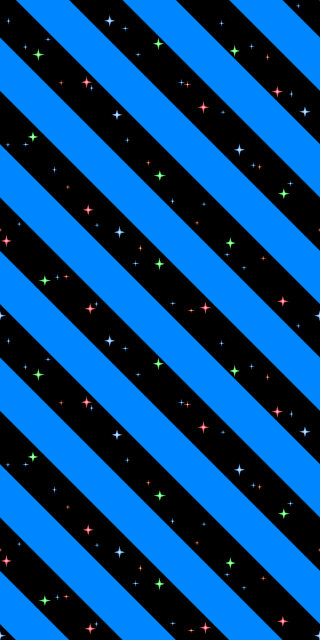
Write a Shadertoy shader that draws this pattern.

```glsl
const float BANDS = 3.0;            // stripe pairs per tile
const float BAND_SHIFT = 0.0495;    // where the first blue stripe starts
const float COLUMNS = 21.0;         // star cells along each dark stripe
const float EDGE_MARGIN = 0.13;     // share of the stripe kept free of stars
const float BIG_RADIUS = 0.0160;
const float SMALL_RADIUS = 0.0070;
const float STAR_PINCH = 3.2;       // higher gives thinner rays
const float CORE_GLOW = 0.65;

const vec3 SKY = vec3(0.0);
const vec3 STRIPE_BLUE = vec3(0.0, 0.53, 1.0);
const vec3 RED = vec3(1.0, 0.36, 0.42);
const vec3 GREEN = vec3(0.36, 1.0, 0.42);
const vec3 PALE_BLUE = vec3(0.45, 0.73, 1.0);
const vec3 ORANGE = vec3(1.0, 0.42, 0.25);
const vec3 SMALL_BLUE = vec3(0.30, 0.66, 1.0);

vec2 hash22(vec2 p) {
    vec3 q = fract(p.xyx * vec3(0.1031, 0.1030, 0.0973));
    q += dot(q, q.yzx + 33.33);
    return fract((q.xx + q.yz) * q.zy);
}

// Two crossed rhombi form a four-pointed star
float starDistance(vec2 p, float radius) {
    p = abs(p);
    float rhombi = min(p.x + STAR_PINCH * p.y, STAR_PINCH * p.x + p.y);
    return (rhombi - radius) / length(vec2(1.0, STAR_PINCH));
}

float coverage(float dist, float pixel) {
    return clamp(0.5 - dist / pixel, 0.0, 1.0);
}

vec3 starColor(float kind) {
    if (kind < 0.11) return RED;
    if (kind < 0.25) return GREEN;
    if (kind < 0.36) return PALE_BLUE;
    return kind < 0.56 ? ORANGE : SMALL_BLUE;
}

// Cellular scatter: one star per cell, wrapping at the tile border
vec3 addStars(vec3 color, vec2 p, float band, float pixel) {
    float column = floor(p.x * COLUMNS);
    for (float i = -1.0; i <= 1.0; i++) {
        float c = column + i;
        vec2 cell = vec2(mod(c, COLUMNS), mod(band, BANDS));
        vec2 jitter = hash22(cell + vec2(17.0, 5.0));
        float kind = fract((cell.x + cell.y * COLUMNS) * 0.618034);

        float x = (c + jitter.x) / COLUMNS;
        float across = 0.5 + 0.5 * mix(EDGE_MARGIN, 1.0 - EDGE_MARGIN, jitter.y);
        float diagonal = BAND_SHIFT + (band + across) / BANDS;
        vec2 offset = p - vec2(x, x - diagonal);

        float radius = kind < 0.36 ? BIG_RADIUS : SMALL_RADIUS;
        float core = 1.0 - smoothstep(0.0, 0.45, length(offset) / radius);
        vec3 tint = mix(starColor(kind), vec3(1.0), CORE_GLOW * core);
        color = mix(color, tint, coverage(starDistance(offset, radius), pixel));
    }
    return color;
}

void mainImage(out vec4 fragColor, in vec2 fragCoord) {
    // One tile spans the canvas width; y runs down from the top
    float pixel = 1.0 / iResolution.x;
    vec2 p = vec2(fragCoord.x, iResolution.y - fragCoord.y) * pixel;

    // Diagonal stripes: the first half of each band is blue
    float phase = (p.x - p.y - BAND_SHIFT) * BANDS;
    float band = floor(phase);
    float stripeDistance = (abs(fract(phase + 0.25) - 0.5) - 0.25) / (BANDS * sqrt(2.0));
    float blue = coverage(-stripeDistance, pixel);
    blue = 1.0 - coverage(0.25 / (BANDS * sqrt(2.0)) - abs(fract(phase - 0.25 + 0.5) - 0.5) / (BANDS * sqrt(2.0)), pixel);

    vec3 color = addStars(SKY, p, band, pixel);
    fragColor = vec4(mix(color, STRIPE_BLUE, blue), 1.0);
}
```
